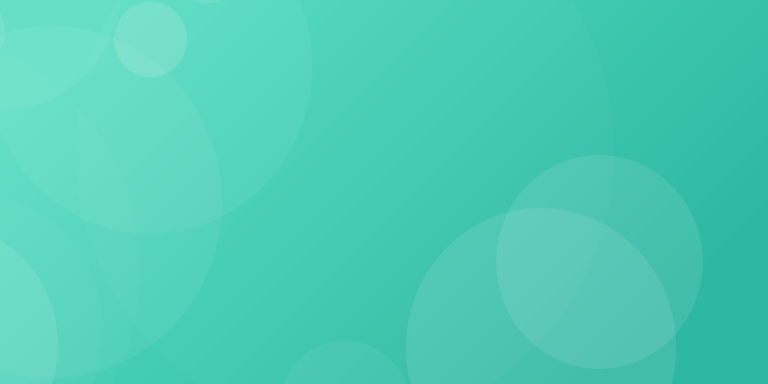
Reproduce this background procedurally as a WebGL 1 fragment shader.

```glsl
precision highp float;

// Soft translucent discs over a diagonal mint-to-teal gradient.
// Each disc is a slightly tall ellipse, blended as a pale veil so that
// overlapping discs build up brighter regions.

uniform vec2 u_resolution;

// Gradient ends and the diagonal span over which they blend
const vec3 MINT = vec3(0.335, 0.865, 0.757);
const vec3 TEAL = vec3(0.180, 0.718, 0.640);
const float BLEND_START = 0.12;
const float BLEND_END = 0.85;

// Disc appearance
const vec3 VEIL = vec3(0.98, 0.96, 0.96);
const float STRETCH = 1.035;   // height of a disc relative to its width

// Veil strengths
const float FAINT = 0.022;
const float SOFT = 0.055;
const float CLEAR = 0.100;
const float BRIGHT = 0.145;

// Canvas shape the layout is designed for
const float ASPECT = 2.0;

// Lays one disc over a colour; lengths are in canvas heights
vec3 addDisc(vec3 base, vec2 p, vec2 center, float radius, float strength) {
  vec2 offset = (p - center) / vec2(1.0, STRETCH);
  float edge = 0.75 / u_resolution.y;
  float cover = 1.0 - smoothstep(-edge, edge, length(offset) - radius);
  return mix(base, VEIL, cover * strength);
}

vec3 background(vec2 p) {
  float t = (p.x + 1.0 - p.y) / (ASPECT + 1.0);
  return mix(MINT, TEAL, clamp((t - BLEND_START) / (BLEND_END - BLEND_START), 0.0, 1.0));
}

void main() {
  vec2 p = gl_FragCoord.xy / u_resolution * vec2(ASPECT, 1.0);
  vec3 color = background(p);

  // Wide, barely visible discs
  color = addDisc(color, p, vec2(0.898, 0.609), 0.701, FAINT);
  color = addDisc(color, p, vec2(-0.234, 0.297), 0.599, FAINT);
  color = addDisc(color, p, vec2(-0.078, 0.141), 0.346, FAINT);

  // Overlapping discs at the upper left
  color = addDisc(color, p, vec2(0.391, 0.828), 0.422, SOFT);
  color = addDisc(color, p, vec2(0.135, 0.474), 0.443, SOFT);
  color = addDisc(color, p, vec2(0.000, 1.039), 0.318, SOFT);

  // Pair at the lower right and the cap on the bottom edge
  color = addDisc(color, p, vec2(1.561, 0.318), 0.269, CLEAR);
  color = addDisc(color, p, vec2(1.409, 0.094), 0.352, CLEAR);
  color = addDisc(color, p, vec2(0.898, -0.065), 0.172, SOFT);

  // Bright accents
  color = addDisc(color, p, vec2(-0.156, 0.102), 0.307, CLEAR);
  color = addDisc(color, p, vec2(0.392, 0.897), 0.095, BRIGHT);
  color = addDisc(color, p, vec2(-0.078, 0.917), 0.091, CLEAR);
  color = addDisc(color, p, vec2(0.539, 1.094), 0.099, CLEAR);

  gl_FragColor = vec4(color, 1.0);
}
```
